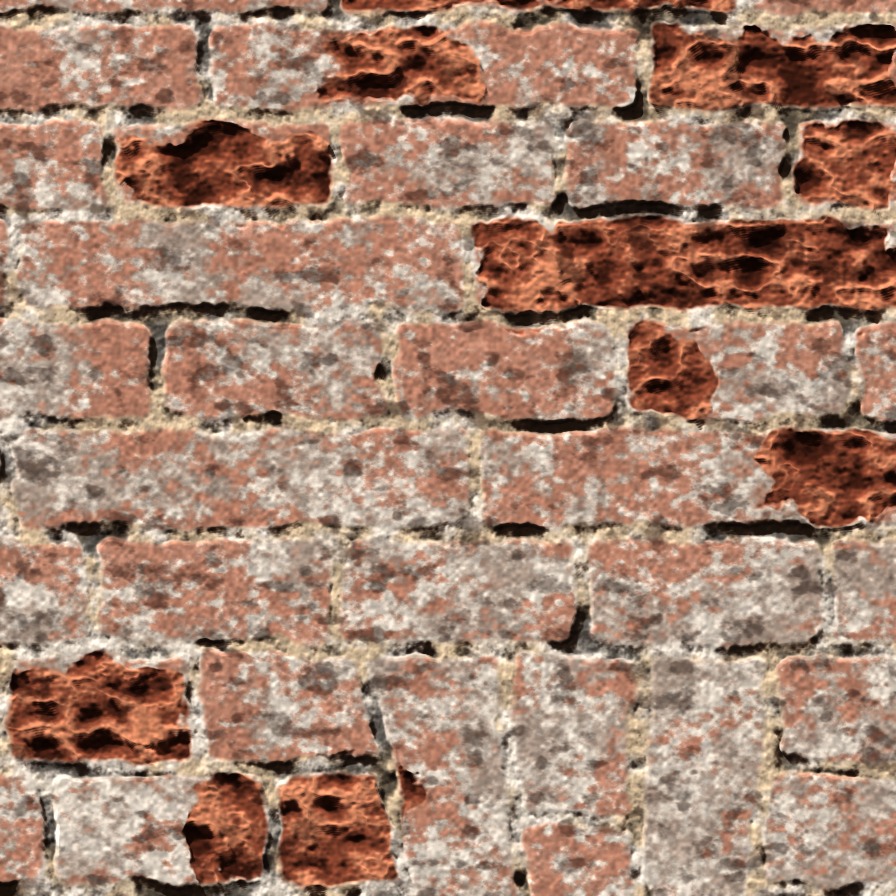
A Shadertoy shader for this texture:

```glsl
const vec2 TO_LIGHT = vec2(-0.5, 0.866);
const vec3 RED_FACE = vec3(0.71, 0.45, 0.35);
const vec3 GREY_WASH = vec3(0.66, 0.58, 0.52);
const vec3 PALE_LIME = vec3(0.87, 0.82, 0.76);
const vec3 SAND = vec3(0.80, 0.70, 0.57);
const vec3 RAW_DARK = vec3(0.25, 0.11, 0.07);
const vec3 RAW_RED = vec3(0.50, 0.25, 0.17);
const vec3 RAW_ORANGE = vec3(0.80, 0.50, 0.36);
const vec3 SHADE = vec3(0.34, 0.25, 0.20);

// First joint and brick pitch of each course, from the top down
const vec2 COURSES[9] = vec2[9](
    vec2(0.371, 0.46), vec2(0.228, 0.492), vec2(0.124, 0.252),
    vec2(0.016, 0.505), vec2(0.176, 0.258), vec2(0.010, 0.521),
    vec2(0.104, 0.272), vec2(0.219, 0.215), vec2(0.055, 0.247));

// Broken areas: centre and half size
const vec4 BREAKS[11] = vec4[11](
    vec4(0.87, 0.918, 0.145, 0.045), vec4(0.45, 0.93, 0.075, 0.045),
    vec4(0.253, 0.808, 0.118, 0.048), vec4(0.95, 0.818, 0.065, 0.05),
    vec4(0.77, 0.70, 0.235, 0.055), vec4(0.745, 0.58, 0.045, 0.05),
    vec4(0.93, 0.467, 0.08, 0.052), vec4(0.10, 0.20, 0.11, 0.057),
    vec4(0.38, 0.07, 0.08, 0.07), vec4(0.265, 0.07, 0.045, 0.06),
    vec4(0.60, 1.0, 0.23, 0.02));

struct Surface { float brick; float broken; float id; float height; };

float hash(vec2 p) { return fract(sin(dot(p, vec2(127.1, 311.7))) * 43758.5453); }

float noise(vec2 p) {
    vec2 i = floor(p), f = fract(p);
    f = f * f * (3.0 - 2.0 * f);
    return mix(mix(hash(i), hash(i + vec2(1, 0)), f.x),
               mix(hash(i + vec2(0, 1)), hash(i + vec2(1, 1)), f.x), f.y);
}

float fbm(vec2 p) {
    float sum = 0.0, amp = 0.53;
    for (int i = 0; i < 4; i++) {
        sum += amp * noise(p);
        p = mat2(1.6, 1.2, -1.2, 1.6) * p + 3.7;
        amp *= 0.5;
    }
    return sum;
}

float boxDistance(vec2 p, vec2 halfSize, float radius) {
    vec2 d = abs(p) - halfSize + radius;
    return length(max(d, 0.0)) + min(max(d.x, d.y), 0.0) - radius;
}

// Courses grow slightly taller downwards
float courseTop(float k) { return 0.9792 - 0.104 * k - 0.0022 * k * k; }
float courseIndex(float y) {
    return floor((sqrt(0.010816 + 0.0088 * (0.9792 - y)) - 0.104) / 0.0044);
}

// Signed distance to the nearest brick, and its random id
vec2 brickAt(vec2 p) {
    float k = clamp(courseIndex(p.y), -1.0, 7.0);
    vec2 course = COURSES[int(k) + 1];
    float column = floor((p.x - course.x) / course.y);
    vec2 lo = vec2(course.x + column * course.y, courseTop(k + 1.0));
    vec2 hi = vec2(lo.x + course.y, courseTop(k));

    // Leaning upright bricks in the lowest two courses
    if (k > 5.5) {
        float rise = p.y / courseTop(6.0);
        float left = mix(0.46, 0.405, rise), right = mix(0.838, 0.866, rise);
        float u = 3.0 * (p.x - left) / (right - left);
        if (u > 0.0 && u < 3.0) {
            column = floor(u);
            p.x = u * 0.14;
            lo = vec2(column * 0.14, -0.05);
            hi = vec2(lo.x + 0.14, courseTop(6.0));
            k = 20.0;
            if (column == 1.0) {
                if (p.y > 0.083) lo.y = 0.083;
                else { hi.y = 0.083; k = 21.0; }
            }
        } else if (u <= 0.0) hi.x = min(hi.x, left);
        else lo.x = max(lo.x, right);
    }
    float d = boxDistance(p - 0.5 * (lo + hi), 0.5 * (hi - lo) - 0.0075, 0.012);
    return vec2(d, hash(vec2(column, k) + 2.3));
}

float breakMask(vec2 p) {
    float d = 1.0;
    for (int i = 0; i < 11; i++)
        d = min(d, boxDistance(p - BREAKS[i].xy, BREAKS[i].zw, 0.015));
    return smoothstep(0.004, -0.004, d);
}

Surface wallAt(vec2 p) {
    vec2 rough = vec2(fbm(p * 26.0), fbm(p * 26.0 + 31.0)) - 0.5;
    vec2 brick = brickAt(p + 0.022 * rough);
    float cover = smoothstep(0.003, -0.005, brick.x);
    float broken = breakMask(p + 0.07 * rough) * cover;
    float grain = noise(p * 230.0);
    float pits = smoothstep(0.6, 0.8, noise(p * 17.0 + 5.0));
    float mortar = 0.0 + 1.6 * fbm(p * 48.0) - 0.6 * pits + 0.15 * grain;
    float face = 1.0 + 0.3 * rough.x + 0.17 * grain;
    float ridge = 1.0 - abs(2.0 * fbm(p * vec2(19.0, 30.0) + 9.0) - 1.0);
    float raw = 2.0 * ridge - 0.85 + 1.1 * rough.y + 0.2 * grain;
    return Surface(cover, broken, brick.y, mix(mortar, mix(face, raw, broken), cover));
}

// Share of sunlight blocked by higher parts towards the light
float shadowAt(vec2 p, float height) {
    float block = 0.0;
    for (int i = 1; i <= 6; i++) {
        float reach = 0.003 * float(i);
        block = max(block, wallAt(p + TO_LIGHT * reach).height - height - 28.0 * reach);
    }
    return smoothstep(0.0, 0.45, block);
}

// Weathered face, greyer towards the ground
vec3 faceColor(vec2 p, float id) {
    float patches = fbm(p * vec2(11.0, 17.0) + id * 37.0) + 0.2 * (id - 0.5);
    float speckle = fbm(p * vec2(85.0, 110.0));
    float wash = smoothstep(0.3, 0.62, patches + 0.16 * (0.6 - p.y) + 0.9 * (speckle - 0.5));
    float pale = smoothstep(0.4, 0.66, 0.5 * speckle + 0.5 * fbm(p * 24.0 + id * 11.0));
    vec3 lime = mix(GREY_WASH, PALE_LIME, pale);
    return mix(RED_FACE, lime, 0.22 + 0.78 * wash);
}

vec3 rawColor(float height) {
    vec3 deep = mix(RAW_DARK, RAW_RED, smoothstep(0.2, 0.75, height));
    return mix(deep, RAW_ORANGE, smoothstep(0.75, 1.3, height));
}

void mainImage(out vec4 fragColor, in vec2 fragCoord) {
    vec2 p = fragCoord / iResolution.xy;
    Surface wall = wallAt(p);
    vec3 mortar = mix(SAND, PALE_LIME, smoothstep(0.4, 0.65, fbm(p * 28.0 + 14.0)));
    mortar *= mix(0.42, 1.0, smoothstep(0.2, 0.85, wall.height));
    vec3 face = faceColor(p, wall.id);
    vec3 color = mix(mortar, mix(face, rawColor(wall.height), wall.broken), wall.brick);

    // Sooty stains and fine specks
    float soot = smoothstep(0.56, 0.74, fbm(p * vec2(38.0, 55.0) + 71.0));
    color *= mix(vec3(1.0), vec3(0.62, 0.59, 0.58), soot);
    color *= 0.82 + 0.34 * noise(p * 190.0 + 40.0);

    // Raking sunlight and cast shadows
    float relief = wall.height - wallAt(p + TO_LIGHT * 0.003).height;
    color *= clamp(1.0 + 1.1 * relief, 0.5, 1.25);
    color *= mix(vec3(1.0), SHADE, shadowAt(p, wall.height));
    fragColor = vec4(clamp(color, 0.0, 1.0), 1.0);
}
```
